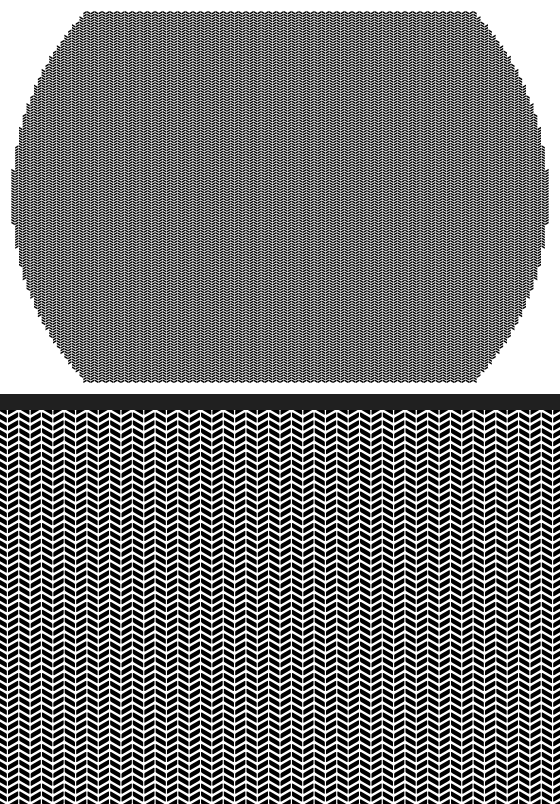
Top: the whole. Bottom: its middle third, enlarged.
Reproduce this pattern procedurally as a WebGL 1 fragment shader.

```glsl
precision highp float;
// Fine herringbone of slanted black bars filling a disc cut flat at top and bottom.

uniform vec2 u_resolution;

// Lengths are fractions of the canvas height.
const float COLUMNS = 142.0;                 // across the full disc
const float ROWS = 141.0;                    // from flat edge to flat edge
const vec2 PITCH = vec2(0.00961, 0.00668);   // column width, row height
const float DISC_RADIUS = 0.681;
const float RISE = 0.83;                     // climb of a bar, in rows
const vec2 BAR_HALF = vec2(0.45, 0.325);     // half size of a bar, in cells
const float CORNER = 0.0009;                 // rounding of the bar ends
const vec3 PAPER = vec3(1.0);
const vec3 INK = vec3(0.0);
const int SAMPLES = 6;                       // per pixel side

float roundedBox(vec2 p, vec2 halfSize, float radius) {
  vec2 d = abs(p) - halfSize + radius;
  return length(max(d, 0.0)) + min(max(d.x, d.y), 0.0) - radius;
}

// 1 on a bar, 0 on the paper; p is measured from the canvas centre.
float barMask(vec2 p) {
  // Neighbouring columns lean in opposite directions.
  float column = floor(p.x / PITCH.x);
  float lean = mod(column, 2.0) < 0.5 ? 1.0 : -1.0;
  float across = p.x / PITCH.x - column - 0.5;

  // Shear each column so that its bars lie level.
  float along = p.y / PITCH.y - lean * RISE * across;
  float row = floor(along + 0.5);
  vec2 local = vec2(across, along - row) * PITCH;

  // Keep whole bars only, chosen by their centres.
  vec2 centre = vec2(column + 0.5, row) * PITCH;
  float inside = step(length(centre), DISC_RADIUS)
               * step(abs(column + 0.5), 0.5 * COLUMNS)
               * step(abs(row), 0.5 * ROWS);

  return inside * step(roundedBox(local, BAR_HALF * PITCH, CORNER), 0.0);
}

void main() {
  // Average a grid of samples, since the gaps are about a pixel wide.
  float coverage = 0.0;
  for (int j = 0; j < SAMPLES; j++) {
    for (int i = 0; i < SAMPLES; i++) {
      vec2 offset = (vec2(float(i), float(j)) + 0.5) / float(SAMPLES) - 0.5;
      vec2 p = (gl_FragCoord.xy + offset - 0.5 * u_resolution) / u_resolution.y;
      coverage += barMask(p);
    }
  }
  coverage /= float(SAMPLES * SAMPLES);

  gl_FragColor = vec4(mix(PAPER, INK, coverage), 1.0);
}
```
